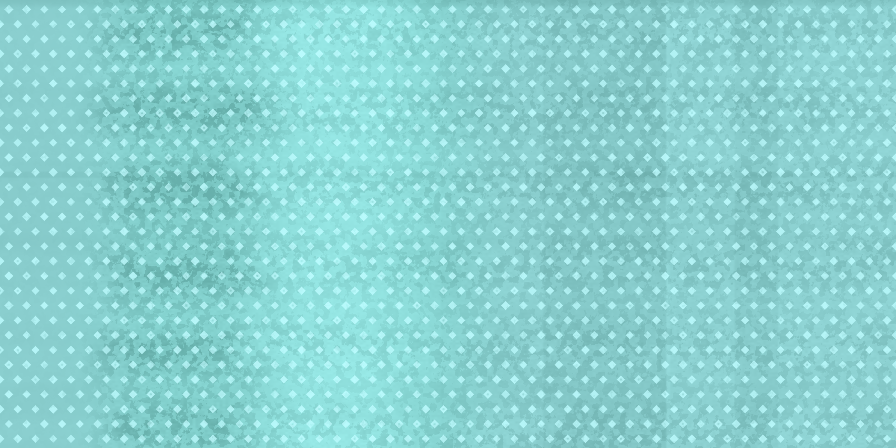
Write a Shadertoy shader that draws this pattern.

```glsl
// Lengths are in canvas heights
const vec2 PITCH = vec2(0.0396, 0.03305);
const vec2 FIRST_DOT = vec2(0.0198, 0.0210);
const float DOT_RADIUS = 0.0097;
const float DOT_OPACITY = 0.97;
const float FLECK_SCALE = 85.0;
const float FLECK_DEPTH = 0.30;
const float BROAD_CONTRAST = 1.6;
const vec3 DEEP_TEAL = vec3(0.44, 0.71, 0.70);
const vec3 PALE_TEAL = vec3(0.61, 0.90, 0.90);
const vec3 DOT_COLOR = vec3(0.72, 0.97, 0.98);
const vec3 FRESH_TINT = vec3(0.975, 1.015, 1.005);
const vec3 FADED_TINT = vec3(1.01, 0.99, 0.995);

float hash(vec2 p) {
    return fract(sin(dot(p, vec2(127.1, 311.7))) * 43758.5453);
}

float noise(vec2 p) {
    vec2 cell = floor(p);
    vec2 f = fract(p);
    f = f * f * (3.0 - 2.0 * f);
    return mix(mix(hash(cell), hash(cell + vec2(1, 0)), f.x),
               mix(hash(cell + vec2(0, 1)), hash(cell + vec2(1, 1)), f.x), f.y);
}

float fbm(vec2 p) {
    float sum = 0.0;
    float weight = 0.5;
    for (int i = 0; i < 4; i++) {
        sum += weight * noise(p);
        p = mat2(1.6, 1.2, -1.2, 1.6) * p + 7.3;
        weight *= 0.5;
    }
    return sum / 0.9375;
}

float band(float x, float start, float end, float softness) {
    return smoothstep(start - softness, start + softness, x)
         - smoothstep(end - softness, end + softness, x);
}

// Brightness of the faded cloth: 0 is deep, 1 is pale
float clothTone(vec2 p) {
    float cloud = fbm(p * vec2(9.0, 14.0));
    float rowWave = 0.5 + 0.5 * sin(p.y * 35.0 - 1.5 + 1.5 * noise(p * 3.0));
    float margin = 1.0 - smoothstep(0.17, 0.27, p.x);

    // Vertical folds and fading
    float stain = band(p.x + 0.16 * (cloud - 0.5), 0.24, 0.56, 0.06);
    float broad = 0.14 * (cloud - 0.5) * (1.0 - 0.7 * margin);
    broad -= stain * (0.08 + 0.13 * rowWave);
    broad += 0.17 * band(p.x, 0.62, 0.90, 0.12);
    broad -= 0.03 * band(p.x, 0.985, 1.213, 0.003);
    broad -= 0.11 * band(p.x, 1.213, 1.487, 0.003);
    broad -= 0.09 * band(p.x, 1.64, 1.737, 0.003);
    broad += 0.06 * band(p.x, 1.487, 1.496, 0.003);

    // Horizontal creases and the shaded top edge
    broad += 0.05 * (noise(vec2(2.0, p.y * 24.0)) - 0.5);
    broad += 0.04 * (0.5 - rowWave) * (1.0 - margin);
    broad -= 0.08 * band(p.y, 0.383, 0.397, 0.003);
    broad -= 0.04 * band(p.y, 0.397, 0.56, 0.02);
    broad -= 0.14 * (1.0 - smoothstep(0.0, 0.022, p.y));

    // Crisp flecks, almost absent along the left margin
    float flecks = smoothstep(0.49, 0.57, fbm(p * FLECK_SCALE));
    float fleckAmount = mix(0.55 + 0.45 * rowWave, 0.10, margin);
    fleckAmount *= 1.0 + 0.6 * stain;
    float tone = 0.54 + BROAD_CONTRAST * broad;
    tone += FLECK_DEPTH * fleckAmount * (0.45 - flecks);
    return tone + 0.16 * fleckAmount * (noise(p * vec2(150.0, 210.0)) - 0.5);
}

// Staggered diamonds with uneven size, fading and worn centres
float dotMask(vec2 p, float pixel) {
    vec2 grid = (p - FIRST_DOT) / PITCH;
    float row = floor(grid.y + 0.5);
    grid.x += 0.5 * mod(row, 2.0);
    vec2 id = vec2(floor(grid.x + 0.5), row);
    vec2 local = (grid - id) * PITCH;

    float radius = DOT_RADIUS * mix(0.9, 1.05, hash(id + 3.1));
    float edge = (abs(local.x) + abs(local.y) - radius) * 0.7071;
    float mask = 1.0 - smoothstep(-0.5 * pixel, 0.5 * pixel, edge);

    float hole = 1.0 - smoothstep(0.001, 0.004, length(local));
    float worn = step(0.86, hash(id + 19.7));
    float fade = mix(0.82, 1.0, hash(id + 8.4));
    float scuff = 1.0 - 0.25 * smoothstep(0.56, 0.72, fbm(p * 120.0 + 5.0));
    return mask * fade * scuff * (1.0 - 0.5 * hole * worn);
}

void mainImage(out vec4 fragColor, in vec2 fragCoord) {
    float pixel = 1.0 / iResolution.y;
    vec2 p = fragCoord * pixel;
    p.y = 1.0 - p.y;

    float tone = clamp(clothTone(p), -0.15, 1.1);
    vec3 color = mix(DEEP_TEAL, PALE_TEAL, tone);
    float fresh = band(p.x, 0.24, 1.05, 0.15);
    color *= mix(FADED_TINT, FRESH_TINT, fresh);
    vec3 dotColor = DOT_COLOR * (0.97 + 0.05 * tone);
    color = mix(color, dotColor, DOT_OPACITY * dotMask(p, pixel));
    fragColor = vec4(min(color, 1.0), 1.0);
}
```
